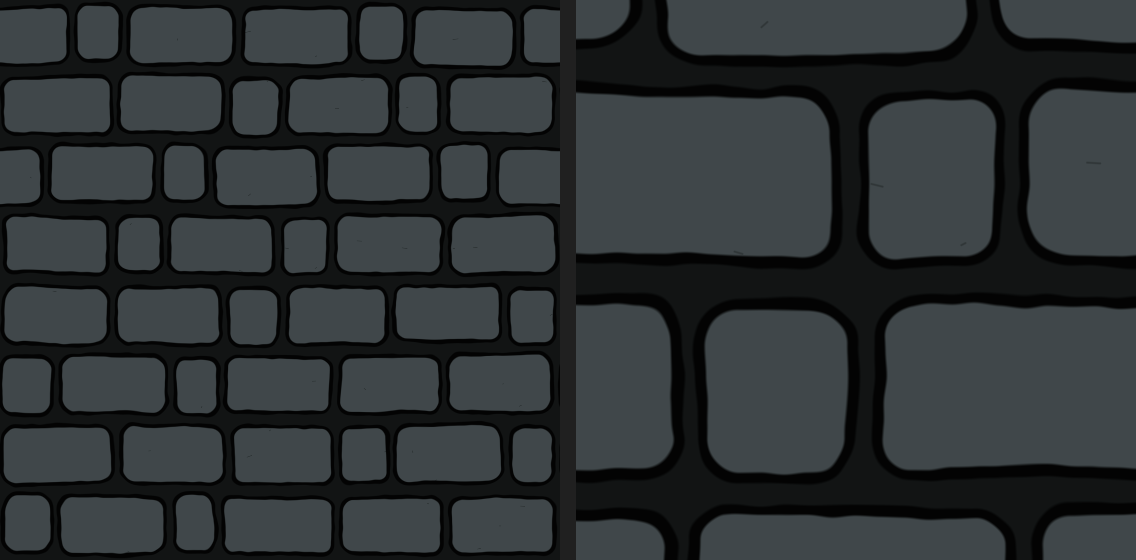
Left, the full canvas; right, a detail of the centre.
Reproduce this texture procedurally as a Shadertoy shader.

```glsl
// Hand-drawn stone wall: eight courses of four long and two short bricks each.
// Every brick is a slightly tilted rounded box with an inked outline; wrapping
// noise makes the edges wobble, and all placement repeats with the canvas.

const float COURSES = 8.0;
const int BRICKS = 6;
const float LONG_WIDTH = 0.2018;
const float SHORT_WIDTH = 0.0964;   // four long + two short = 1
const vec2 MARGIN = vec2(0.0107, 0.0148);
const float INK_WIDTH = 0.0066;

const vec3 STONE = vec3(0.25, 0.28, 0.29);
const vec3 MORTAR = vec3(0.07, 0.08, 0.08);
const vec3 INK = vec3(0.01);

// Per course from the top: indices of the two short bricks, start of the course
const vec3 BOND[8] = vec3[8](
    vec3(0, 3, 0.128), vec3(2, 4, 0.0), vec3(1, 4, 0.078), vec3(1, 3, 0.0),
    vec3(2, 5, 0.0), vec3(0, 2, 0.0), vec3(3, 5, 0.0), vec3(0, 2, 0.0));

vec2 hash2(vec2 p) {
    vec3 q = fract(p.xyx * vec3(0.1031, 0.1030, 0.0973));
    q += dot(q, q.yzx + 33.33);
    return fract((q.xx + q.yz) * q.zy);
}

// Two channels of value noise in -1..1, wrapping after 'period' cells
vec2 wrapNoise(vec2 uv, float period, float seed) {
    vec2 p = uv * period, cell = floor(p), f = fract(p);
    f = f * f * (3.0 - 2.0 * f);
    vec2 a = hash2(mod(cell, period) + seed);
    vec2 b = hash2(mod(cell + vec2(1, 0), period) + seed);
    vec2 c = hash2(mod(cell + vec2(0, 1), period) + seed);
    vec2 d = hash2(mod(cell + vec2(1, 1), period) + seed);
    return 2.0 * mix(mix(a, b, f.x), mix(c, d, f.x), f.y) - 1.0;
}

float roundedBox(vec2 p, vec2 halfSize, float radius) {
    vec2 q = abs(p) - halfSize + radius;
    return length(max(q, 0.0)) + min(max(q.x, q.y), 0.0) - radius;
}

float segment(vec2 p, vec2 halfStroke) {
    float t = clamp(dot(p, halfStroke) / dot(halfStroke, halfStroke), -1.0, 1.0);
    return length(p - t * halfStroke);
}

// Sideways shift of the joint at the left of a brick
float jointShift(float course, int joint) {
    return (hash2(vec2(course + 41.0, float(joint % BRICKS) + 7.0)).x - 0.5) * 0.012;
}

// Distance to the nearest brick in one course; 'warp' bends the edges
float courseDistance(vec2 uv, float course, vec2 warp) {
    vec3 bond = BOND[int(course)];
    float left = bond.z, nearest = 1.0;
    for (int i = 0; i < BRICKS; i++) {
        bool isShort = i == int(bond.x) || i == int(bond.y);
        float right = left + (isShort ? SHORT_WIDTH : LONG_WIDTH);
        float a = left + jointShift(course, i);
        float b = right + jointShift(course, i + 1);
        vec2 id = vec2(float(i), course);
        vec2 shift = hash2(id + 11.0) - 0.5;
        vec2 shape = hash2(id + 73.0);

        vec2 center = vec2(0.5 * (a + b), 1.0 - (course + 0.5) / COURSES);
        vec2 p = uv - center - shift * vec2(0.002, 0.009);
        p.x -= round(p.x);
        float tilt = (shape.x - 0.5) * 0.035;
        p += tilt * vec2(-p.y, p.x) + warp;

        vec2 halfSize = 0.5 * vec2(b - a, 1.0 / COURSES) - MARGIN;
        halfSize.y += (shape.y - 0.5) * 0.003;
        float radius = mix(0.014, 0.024, shape.y);
        nearest = min(nearest, roundedBox(p, halfSize, radius));
        left = right;
    }
    return nearest;
}

// Sparse short scratches, at most one in each grid cell
float scratches(vec2 uv, float grid, float soft) {
    vec2 cell = floor(uv * grid);
    vec2 rnd = hash2(cell + 151.0), spot = hash2(cell + 211.0);
    vec2 p = (fract(uv * grid) - mix(vec2(0.3), vec2(0.7), spot)) / grid;
    vec2 stroke = vec2(rnd.y - 0.4, 0.3 * (spot.x - 0.5)) * 0.008 + 0.0004;
    return step(0.92, rnd.x) * (1.0 - smoothstep(0.0, soft, segment(p, stroke)));
}

void mainImage(out vec4 fragColor, in vec2 fragCoord) {
    vec2 uv = fragCoord / iResolution.xy;
    float soft = max(0.0011, 0.8 / iResolution.y);

    // Edge wobble: a slow bend plus a finer hand tremor
    vec2 warp = 0.0026 * wrapNoise(uv, 18.0, 3.0) + 0.0010 * wrapNoise(uv, 70.0, 19.0);
    float course = min(floor((1.0 - uv.y) * COURSES), COURSES - 1.0);
    float d = courseDistance(uv, course, warp);

    // Ink line of uneven thickness around each stone
    float ink = INK_WIDTH + 0.0016 * wrapNoise(uv, 36.0, 57.0).x;
    float stoneMask = 1.0 - smoothstep(-soft, soft, d);
    float inkMask = 1.0 - smoothstep(-soft, soft, d - ink);

    // Layers
    vec3 stone = mix(STONE, MORTAR, 0.35 * scratches(uv, 24.0, soft));
    vec3 color = mix(MORTAR, INK, inkMask);
    color = mix(color, stone, stoneMask);
    fragColor = vec4(color, 1.0);
}
```
